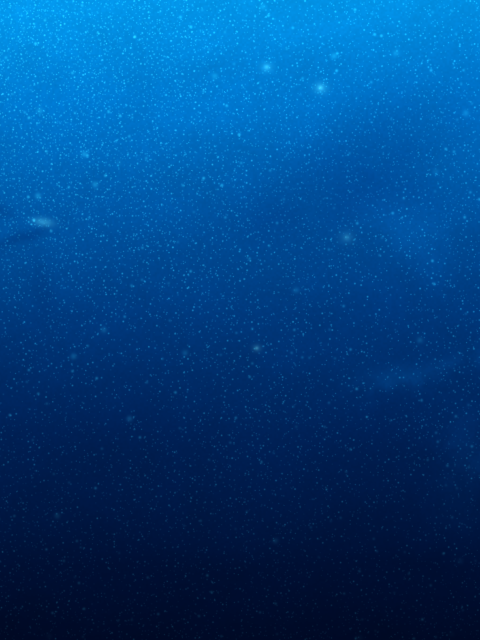
Reproduce this background procedurally as a Shadertoy shader.

```glsl
// A deep blue starfield: a vertical colour ramp, bright above and dark below,
// is shaded by mottled noise clouds and covered by hashed grids of soft stars.
// Stars crowd toward the upper left; a few larger glows stand out among them.

const vec2 CANVAS = vec2(0.75, 1.0);           // width and height in scene units
const vec3 STAR_COLOR = vec3(0.13, 0.43, 0.40);
const vec3 WARM_STAR_COLOR = vec3(0.24, 0.42, 0.22);
const vec3 GLOW_COLOR = vec3(0.17, 0.26, 0.19);
const vec3 HAZE_COLOR = vec3(0.01, 0.09, 0.12);
const vec3 DUST_TINT = vec3(1.0, 1.0, 0.65);   // dust dims green more than blue
const float CLOUD_SCALE = 5.0;
const float STAR_GAIN = 1.5;
const float MOTTLE = 0.10;
const float GRAIN = 0.05;

float hash(vec2 p) {
    vec3 q = fract(vec3(p.xyx) * 0.1031);
    q += dot(q, q.yzx + 33.33);
    return fract((q.x + q.y) * q.z);
}

float noise(vec2 p) {
    vec2 i = floor(p), f = fract(p);
    f = f * f * (3.0 - 2.0 * f);
    return mix(mix(hash(i), hash(i + vec2(1, 0)), f.x),
               mix(hash(i + vec2(0, 1)), hash(i + vec2(1, 1)), f.x), f.y);
}

float fbm(vec2 p) {
    float sum = 0.0, weight = 0.5;
    for (int i = 0; i < 5; i++) {
        sum += weight * noise(p);
        p = mat2(1.6, 1.2, -1.2, 1.6) * p + 7.3;
        weight *= 0.5;
    }
    return sum;
}

// Soft elliptical spot, rotated by an angle
float spot(vec2 p, vec2 center, vec2 radius, float angle) {
    float c = cos(angle), s = sin(angle);
    vec2 d = mat2(c, -s, s, c) * (p - center) / radius;
    return exp(-dot(d, d));
}

// Small bright core inside a wider faint halo
float glow(vec2 p, vec2 center, float radius) {
    return 0.7 * spot(p, center, vec2(radius * 0.45), 0.0)
         + 0.6 * spot(p, center, vec2(radius * 1.2, radius), 0.0);
}

// Background ramp, evaluated from bottom to top
vec3 depthRamp(float y) {
    vec3 c = mix(vec3(0.0, 0.030, 0.130), vec3(0.0, 0.062, 0.205), smoothstep(-0.06, 0.17, y));
    c = mix(c, vec3(0.0, 0.125, 0.330), clamp((y - 0.12) / 0.20, 0.0, 1.0));
    c = mix(c, vec3(0.0, 0.222, 0.488), clamp((y - 0.32) / 0.19, 0.0, 1.0));
    c = mix(c, vec3(0.0, 0.345, 0.655), clamp((y - 0.51) / 0.18, 0.0, 1.0));
    c = mix(c, vec3(0.0, 0.470, 0.810), clamp((y - 0.69) / 0.16, 0.0, 1.0));
    return mix(c, vec3(0.01, 0.585, 0.915), clamp((y - 0.85) / 0.15, 0.0, 1.0));
}

// One jittered star per cell, kept with the given chance
float starLayer(vec2 p, float cells, float chance, float radius, float pixel) {
    vec2 g = p * cells, home = floor(g);
    float width = max(radius, 0.6 * pixel), light = 0.0;
    for (int y = -1; y <= 1; y++)
    for (int x = -1; x <= 1; x++) {
        vec2 id = home + vec2(x, y);
        vec2 seed = id + cells;
        vec2 center = id + vec2(hash(seed + 11.7), hash(seed + 47.1));
        float power = hash(seed + 83.9);
        float alive = step(hash(seed), chance);
        vec2 d = (g - center) / (cells * width);
        light += alive * (0.25 + 0.75 * power * power) * exp(-dot(d, d));
    }
    return light;
}

void mainImage(out vec4 fragColor, in vec2 fragCoord) {
    vec2 uv = fragCoord / iResolution.xy;
    vec2 p = uv * CANVAS;
    float pixel = 1.0 / iResolution.y;
    float cloud = fbm(p * CLOUD_SCALE + 3.0) - 0.48;
    float wisps = fbm(p * 18.0 + 2.0 * cloud) - 0.48;
    vec2 warped = p + vec2(0.07 * cloud, 0.05 * wisps);

    // Ramp, lifted on the upper left and bent a little by the clouds
    float lift = 0.03 * (0.5 - uv.x) * smoothstep(0.3, 0.8, uv.y);
    vec3 color = depthRamp(uv.y + lift + 0.04 * cloud);
    color *= 1.0 + MOTTLE * wisps;

    // Dark dust: broad cloud on the right, small streaks at the left edge
    float dust = 0.15 * spot(warped, vec2(0.58, 0.75), vec2(0.19, 0.09), 0.6)
               + 0.06 * spot(warped, vec2(0.46, 0.67), vec2(0.15, 0.06), 0.3)
               + 0.18 * spot(warped, vec2(0.05, 0.627), vec2(0.045, 0.012), 0.5)
               + 0.16 * spot(warped, vec2(0.01, 0.672), vec2(0.025, 0.009), -0.3)
               + 0.07 * spot(warped, vec2(0.075, 0.55), vec2(0.015, 0.05), 0.0);
    dust *= 1.0 + 1.5 * wisps;
    color *= 1.0 - dust * DUST_TINT;

    // Faint bright haze on the right
    float haze = 0.35 * spot(warped, vec2(0.61, 0.65), vec2(0.09, 0.05), -0.5)
               + 0.55 * spot(warped, vec2(0.62, 0.41), vec2(0.06, 0.020), 0.0)
               + 0.40 * spot(warped, vec2(0.72, 0.435), vec2(0.07, 0.014), 0.2)
               + 0.30 * spot(warped, vec2(0.73, 0.29), vec2(0.05, 0.08), 0.0);
    color += HAZE_COLOR * haze * max(0.9 + 2.5 * wisps, 0.0);

    // Star grids from fine to coarse
    float crowd = smoothstep(0.4, 0.9, uv.y) * (1.0 - 0.75 * smoothstep(0.0, 0.8, uv.x));
    float clump = 1.0 + 0.8 * cloud;
    float stars = 0.45 * starLayer(p, 190.0, (0.28 + 0.40 * crowd) * clump, 0.0011, pixel)
                + 0.72 * starLayer(p, 100.0, (0.38 + 0.28 * crowd) * clump, 0.0014, pixel)
                + 0.70 * starLayer(p, 34.0, 0.22, 0.0022, pixel)
                + 0.40 * starLayer(p, 14.0, 0.18, 0.0045, pixel);
    float starPower = STAR_GAIN * mix(0.30, 0.80, smoothstep(0.0, 0.65, uv.y));
    vec3 starTint = mix(STAR_COLOR, WARM_STAR_COLOR, 0.6 * crowd);
    color += starTint * (1.0 - exp(-stars * starPower)) * (1.0 - 1.5 * dust);

    // Prominent glows
    float glows = 0.8 * glow(p, vec2(0.417, 0.895), 0.008)
                + 1.1 * glow(p, vec2(0.501, 0.863), 0.009)
                + 0.9 * glow(p, vec2(0.401, 0.456), 0.006)
                + 0.6 * glow(p, vec2(0.542, 0.629), 0.010)
                + 0.8 * spot(p, vec2(0.068, 0.653), vec2(0.016, 0.007), -0.15);
    color += GLOW_COLOR * glows * (1.0 + wisps);

    color *= 1.0 + GRAIN * (noise(p * 300.0) - 0.5);
    fragColor = vec4(clamp(color, 0.0, 1.0), 1.0);
}
```
